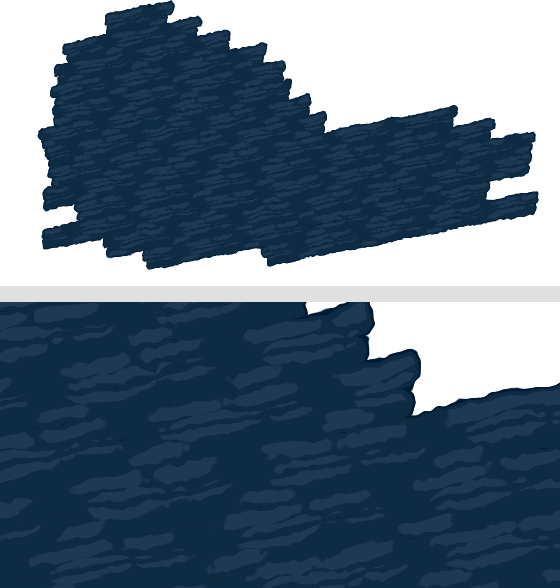
Top, the full canvas; bottom, a detail of the centre.
Give the GLSL for this texture, as a Shadertoy shader.

```glsl
// Slanted courses of dark blue cobbles forming a ragged wall patch on white.
// Sheared rows with given ends make the outline; each row repeats a cluster of
// rounded stones. Wrapping noise roughens it, and white margins meet at the edges.

const vec2 SIZE = vec2(100.0, 51.17);   // canvas in percent of its width
const float SLOPE = 0.2;                // rise of the courses
const float ROW_TOP = 6.5;              // sheared height of the first course
const vec2 CELL = vec2(11.3, 3.61);     // one stone cluster
const int ROWS = 14;

const vec3 WHITE = vec3(1.0);
const vec3 MORTAR = vec3(0.05, 0.17, 0.26);
const vec3 STONE = vec3(0.12, 0.22, 0.33);
const vec3 RIM = vec3(0.0, 0.10, 0.20);

// Left and right end of each course
const float LEFT[ROWS] = float[ROWS](18.2, 10.9, 9.1, 8.6, 8.9, 6.5, 7.4,
                                     8.1, 7.0, 13.0, 7.0, 17.7, 25.3, 46.5);
const float RIGHT[ROWS] = float[ROWS](31.2, 36.5, 41.9, 47.8, 51.7, 52.5, 56.0,
                                      58.9, 81.8, 88.5, 96.1, 95.4, 87.5, 96.6);

// Stones of one cluster: centre, half size
const vec4 CLUSTER[6] = vec4[6](
    vec4(4.8, 1.85, 2.55, 0.78), vec4(3.7, 0.53, 2.40, 0.49),
    vec4(8.2, 0.53, 1.90, 0.49), vec4(7.9, 1.80, 0.50, 0.42),
    vec4(9.7, 1.95, 1.35, 0.42), vec4(2.0, 3.05, 1.55, 0.50));

float hash(vec2 p) {
    vec3 q = fract(vec3(p.xyx) * 0.1031);
    q += dot(q, q.yzx + 33.33);
    return fract((q.x + q.y) * q.z);
}

// Value noise in -1..1 with a whole number of cells across the canvas
float wrapNoise(vec2 uv, vec2 cells, float seed) {
    vec2 p = uv * cells, i = floor(p), f = fract(p);
    f = f * f * (3.0 - 2.0 * f);
    vec2 a = mod(i, cells), b = mod(i + 1.0, cells);
    float low = mix(hash(a + seed), hash(vec2(b.x, a.y) + seed), f.x);
    float high = mix(hash(vec2(a.x, b.y) + seed), hash(b + seed), f.x);
    return 2.0 * mix(low, high, f.y) - 1.0;
}

float roundBox(vec2 p, vec2 halfSize, float radius) {
    vec2 d = abs(p) - halfSize + radius;
    return length(max(d, 0.0)) + min(max(d.x, d.y), 0.0) - radius;
}

// Outline: two round-ended strips per course
float wallDistance(vec2 p) {
    float strip = CELL.y * 0.5, d = 1e3;
    for (int i = 0; i < 2 * ROWS; i++) {
        float k = float(i), inset = 0.6 * float(i % 2);
        float a = LEFT[i / 2] + inset + 0.7 * hash(vec2(k, 3.0));
        float b = RIGHT[i / 2] - inset - 0.7 * hash(vec2(k, 8.0));
        vec2 centre = vec2(0.5 * (a + b), ROW_TOP + (k + 0.5) * strip);
        vec2 halfSize = vec2(0.5 * (b - a), 0.5 * strip + 0.22);
        d = min(d, roundBox(p - centre, halfSize, 0.85));
    }
    return d;
}

// Nearest stone of the cluster in this cell, each slightly varied
float stoneDistance(vec2 p) {
    float row = floor((p.y - ROW_TOP) / CELL.y);
    vec2 q = vec2(p.x + CELL.x * hash(vec2(row, 17.0)), p.y - ROW_TOP);
    vec2 id = floor(q / CELL);
    q -= id * CELL;
    float d = 1e3;
    for (int i = 0; i < 6; i++) {
        vec2 key = id + vec2(float(i) * 7.0, 41.0);
        vec2 shift = vec2(0.35, 0.12) * (vec2(hash(key), hash(key + 23.0)) - 0.5);
        vec2 halfSize = CLUSTER[i].zw * mix(0.9, 1.06, hash(key + 57.0));
        vec2 e = pow(abs(q - CLUSTER[i].xy - shift) / halfSize, vec2(2.6));
        d = min(d, (pow(e.x + e.y, 1.0 / 2.6) - 1.0) * halfSize.y);
    }
    return d;
}

float inside(float d, float pixel) {
    return 1.0 - smoothstep(-0.6 * pixel, 0.6 * pixel, d);
}

void mainImage(out vec4 fragColor, in vec2 fragCoord) {
    vec2 uv = fragCoord / iResolution.xy;
    float pixel = SIZE.x / iResolution.x;

    // Shear into courses, then bend and roughen
    vec2 p = vec2(uv.x, 1.0 - uv.y) * SIZE;
    p.y += SLOPE * p.x;
    p.y += 0.28 * wrapNoise(uv, vec2(36.0, 20.0), 5.0);
    p += 0.15 * vec2(wrapNoise(uv, vec2(150.0, 77.0), 71.0),
                     wrapNoise(uv, vec2(150.0, 77.0), 113.0));
    float grain = 0.09 * wrapNoise(uv, vec2(256.0, 131.0), 29.0);

    float wall = wallDistance(p) + grain;
    float stone = max(stoneDistance(p) + grain, wall + 0.42);

    // Layers from back to front
    vec3 color = mix(WHITE, RIM, inside(wall, pixel));
    color = mix(color, MORTAR, inside(wall + 0.16, pixel));
    color = mix(color, STONE, inside(stone, pixel));
    fragColor = vec4(color, 1.0);
}
```
